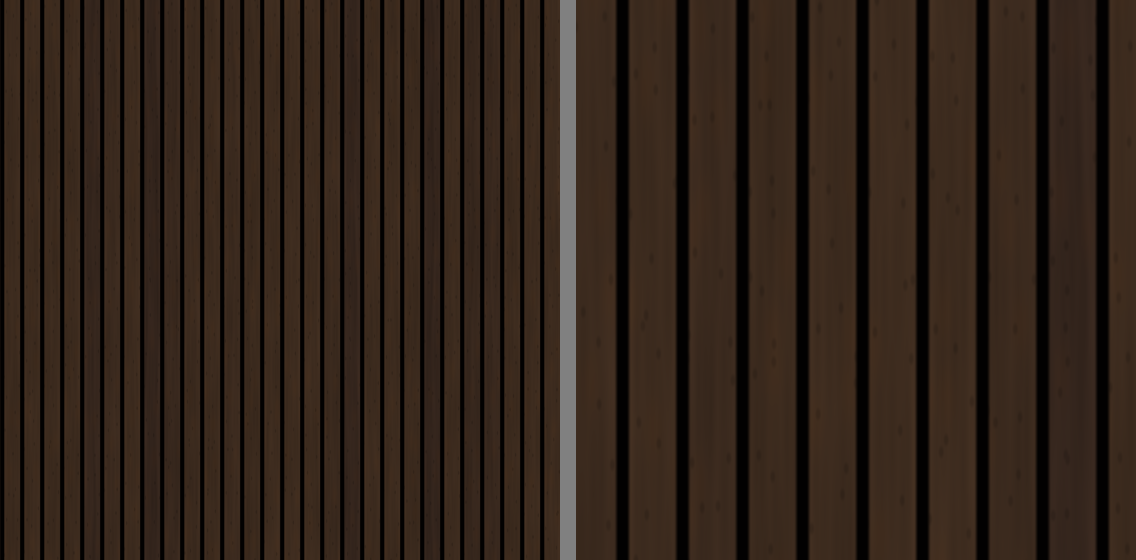
Left, the full canvas; right, a detail of the centre.
This texture is drawn by a WebGL 2 fragment shader. Its source:

```glsl
#version 300 es
precision highp float;

uniform vec2 u_resolution;
out vec4 fragColor;

const float TAU = 6.2831853;
const float SLATS = 28.0;

float hash(vec2 p) {
    vec3 q = fract(p.xyx * vec3(0.1031, 0.1030, 0.0973));
    q += dot(q, q.yzx + 33.33);
    return fract((q.x + q.y) * q.z);
}

// Distance to the nearest scattered point; wraps after `period` cells
float cellular(vec2 p, vec2 period) {
    vec2 cell = floor(p);
    float nearest = 2.0;
    for (int j = -1; j <= 1; j++) {
        for (int i = -1; i <= 1; i++) {
            vec2 c = cell + vec2(i, j);
            vec2 id = mod(c, period);
            vec2 point = c + vec2(hash(id + 3.7), hash(id + 61.3));
            nearest = min(nearest, length(p - point));
        }
    }
    return nearest;
}

float cells(vec2 uv, vec2 count) {
    return cellular(uv * count, count);
}

// Vertical grain lines that drift slowly along one slat
float grainLines(float across, float y, float seed) {
    float phase = TAU * seed;
    float drift = sin(TAU * y + phase) + 0.5 * sin(TAU * 3.0 * y + 2.3 * phase);
    float lines = 0.0;
    for (float k = 1.0; k < 4.0; k++) {
        lines += sin(across * 11.0 * k + drift * (0.6 + 0.5 * k) + phase * k * 3.1) / k;
    }
    return lines * 0.55;
}

void main() {
    vec2 uv = gl_FragCoord.xy / u_resolution;
    float s = uv.x * SLATS - 0.11;
    float slat = mod(floor(s), SLATS);
    float across = fract(s);
    float seed = hash(vec2(slat, 7.0));
    float darkSlat = smoothstep(0.55, 0.95, hash(vec2(slat, 19.0)));

    // Base tone: each slat has its own shade, some darker and redder
    vec3 wood = mix(vec3(0.236, 0.168, 0.118), vec3(0.205, 0.146, 0.113), darkSlat);
    wood *= 0.975 + 0.05 * seed;

    // Long grain, fine fibres and slow patches
    float fibres = cells(uv, vec2(196.0, 9.0)) - 0.5;
    float patches = cells(uv + vec2(0.0, seed), vec2(28.0, 5.0)) - 0.5;
    float grain = grainLines(across, uv.y, seed);
    wood *= 1.0 + grain * mix(0.022, 0.06, darkSlat) + 0.09 * fibres + 0.1 * patches;

    // Faint warm stains and sparse dark flecks
    float stain = 1.0 - smoothstep(0.0, 0.35, cells(uv, vec2(42.0, 11.0)));
    wood += vec3(0.012, 0.003, -0.004) * stain;
    float fleck = 1.0 - smoothstep(0.03, 0.12, cells(uv, vec2(56.0, 24.0)));
    wood *= 1.0 - 0.14 * fleck;

    // Slightly paler slat edges beside the black gaps
    float gapDistance = min(across, 1.0 - across);
    wood *= 1.0 + 0.07 * (1.0 - smoothstep(0.13, 0.26, gapDistance));

    float soft = max(0.04, 0.7 * SLATS / u_resolution.x);
    float face = smoothstep(0.105 - soft, 0.105 + soft, gapDistance);
    fragColor = vec4(mix(vec3(0.008, 0.004, 0.003), wood, face), 1.0);
}
```
